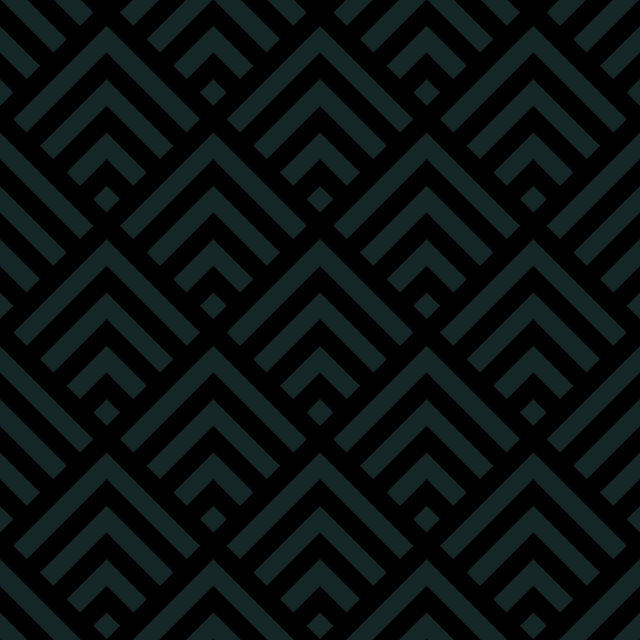
Reproduce this pattern procedurally as a three.js fragment shader.

```glsl
// Nested teal chevrons over black, stacked inside a diagonal lattice of diamonds.
// Each diamond is a unit square in rotated coordinates; the larger coordinate
// forms the chevron bands and the smaller one trims their feet.
varying vec2 vUv;

const float REPEATS = 3.0;
const vec3 BLACK = vec3(0.0);
const vec3 TEAL = vec3(0.082, 0.149, 0.149);

// Signed distance to the chevrons, positive inside, for a diamond whose
// lowest corner is at (0, 0) and highest corner at (1, 1).
float chevrons(vec2 cell) {
  float rise = max(cell.x, cell.y);
  float band = (0.25 - abs(fract(rise * 4.0) - 0.5)) / 4.0;
  float feet = min(cell.x, cell.y) - 0.0625;
  return min(band, feet);
}

void main() {
  // Lattice position, measured from the lowest corner of a diamond
  vec2 p = vUv * REPEATS + vec2(-0.5, 0.0585);
  vec2 cell = fract(vec2(p.y + p.x, p.y - p.x));

  // Edge softness of about one and a half pixels across the diagonal
  float soft = 1.5 * length(fwidth(p));
  float ink = smoothstep(-0.5 * soft, 0.5 * soft, chevrons(cell));

  gl_FragColor = vec4(mix(BLACK, TEAL, ink), 1.0);
}
```
